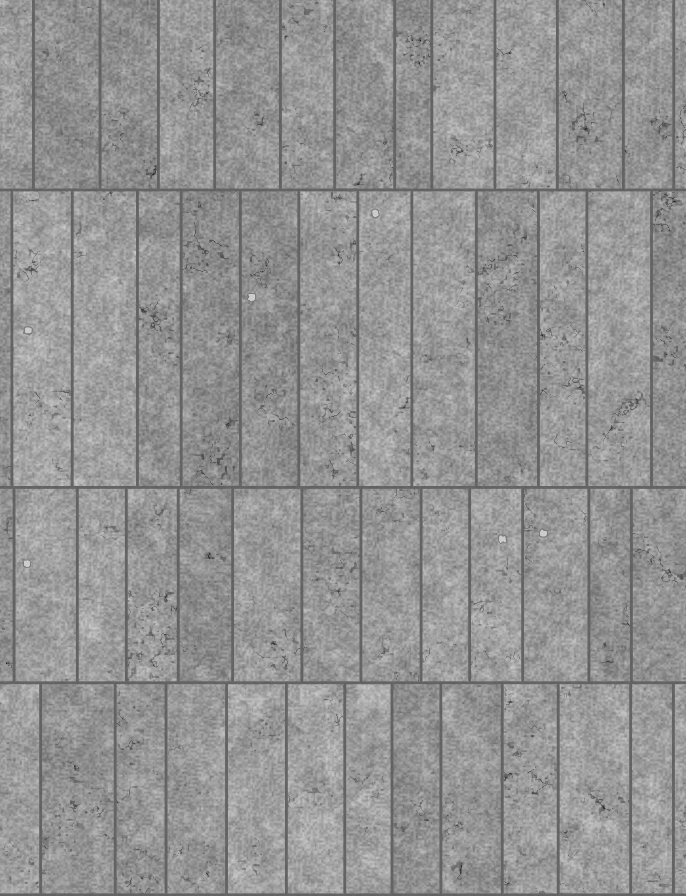
Write a Shadertoy shader that draws this texture.

```glsl
// Grey stone planks standing upright in four rows of unequal height, twelve per row.
// Joints are an even spacing with hashed shifts; each plank gets its own tone and
// its own piece of layered noise for clouds, grain, cracks, pits and pale chips.

float hash(vec2 p) {
    return fract(sin(dot(p, vec2(127.1, 311.7))) * 43758.5453);
}

float noise(vec2 p) {
    vec2 i = floor(p), f = fract(p);
    f = f * f * (3.0 - 2.0 * f);
    return mix(mix(hash(i), hash(i + vec2(1, 0)), f.x),
               mix(hash(i + vec2(0, 1)), hash(i + vec2(1, 1)), f.x), f.y);
}

float fbm(vec2 p) {
    float sum = 0.0, amp = 0.533;
    for (int i = 0; i < 4; i++) {
        sum += amp * noise(p);
        p = mat2(1.6, 1.2, -1.2, 1.6) * p + 7.3;
        amp *= 0.5;
    }
    return sum;
}

// Position of the k-th joint in a row, in mean plank widths
float jointAt(float k, float row) {
    return k + 0.36 * (hash(vec2(mod(k, 12.0) + 3.0, row * 5.7)) - 0.5);
}

// Stone brightness at p (plank widths) for the plank with this id
float stone(vec2 p, vec2 id) {
    vec2 q = p + 40.0 * vec2(hash(id + 1.7), hash(id + 5.3));
    float wear = hash(id + 9.1);
    float tone = mix(0.55, 0.635, hash(id + 2.9));

    // Soft clouds, pale blotches and fine grain
    float cloud = fbm(q * vec2(2.6, 2.0));
    tone += 0.14 * (cloud - 0.5);
    tone += 0.05 * smoothstep(0.57, 0.68, fbm(q * 5.0 + 11.0));
    tone += 0.15 * (noise(q * 27.0) - 0.5) + 0.07 * (noise(q * 13.0) - 0.5);

    // Broken cracks and pits gathered in worn areas
    float worn = smoothstep(0.62 - 0.16 * wear, 0.74 - 0.12 * wear, fbm(q * 1.3 + 23.0));
    float crack = 1.0 - smoothstep(0.004, 0.026, abs(fbm(q * 3.6 + 4.0) - 0.5));
    crack *= smoothstep(0.4, 0.65, noise(q * 7.0));
    float pit = smoothstep(0.76, 0.88, noise(q * 15.0 + 31.0));
    tone -= worn * (0.2 * crack + 0.16 * pit);
    tone -= 0.07 * smoothstep(0.82, 0.93, noise(q * 17.0 + 3.0));
    return tone;
}

void mainImage(out vec4 fragColor, in vec2 fragCoord) {
    vec2 uv = fragCoord / iResolution.xy;
    vec2 p = uv * vec2(12.0, 15.67);
    float pixel = 12.0 / iResolution.x;

    // Row and its sideways phase, counted from the bottom
    vec4 rowEdges = vec4(0.0013, 0.238, 0.456, 0.788);
    float row = max(dot(step(rowEdges, vec4(uv.y)), vec4(1.0)), 1.0);
    float phase = vec4(0.86, 0.19, 0.30, 0.73)[int(row) - 1];

    // Nearest joint and the plank to its left or right
    float x = p.x - phase;
    float k = floor(x + 0.5);
    float nearest = jointAt(k, row);
    float plank = x < nearest ? k - 1.0 : k;
    vec2 id = vec2(mod(plank, 12.0), row * 13.0);
    float tone = stone(p, id);

    // A small pale chip with a dark rim on some planks
    vec2 chip = vec2(jointAt(plank, row) + 0.2 + 0.4 * hash(id + 6.1), 15.67 * hash(id + 8.3));
    vec2 toChip = abs(vec2(x, p.y) - chip);
    float chipDist = length(max(toChip - 0.025, 0.0)) - 0.03 + 0.03 * (noise(p * 25.0) - 0.5);
    float hasChip = step(0.5, hash(id + 4.4));
    tone = mix(tone, 0.43, 0.7 * hasChip * (1.0 - smoothstep(0.0, pixel, chipDist - 0.012)));
    tone = mix(tone, 0.80, hasChip * (1.0 - smoothstep(-0.5 * pixel, 0.5 * pixel, chipDist)));

    // Joints between planks and rows
    vec4 toRows = abs(uv.y - rowEdges) * 15.67;
    float d = min(min(toRows.x, toRows.y), min(toRows.z, toRows.w));
    d = min(d, abs(x - nearest));
    float grout = 0.39 + 0.03 * (noise(p * 20.0) - 0.5);
    tone = mix(grout, tone, clamp((d - 0.025) / pixel + 0.5, 0.0, 1.0));

    fragColor = vec4(vec3(tone), 1.0);
}
```
